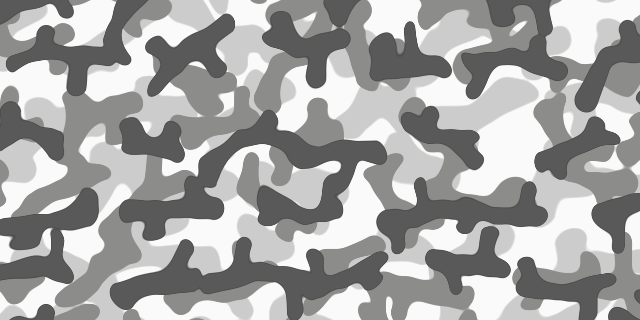
A WebGL 1 fragment shader for this pattern:

```glsl
precision highp float;
// Grey camouflage: three layers of branching blobs over white.
// Each blob is a bent spine with two side arms, built from capsules joined by a
// smooth minimum, scattered on a jittered brick grid and bent by a noise warp.

uniform vec2 u_resolution;

const vec3 WHITE = vec3(0.98);
const vec3 LIGHT = vec3(0.80);
const vec3 LIGHT_RIM = vec3(0.87, 0.87, 0.86);
const vec3 MID = vec3(0.55, 0.55, 0.54);
const vec3 DARK = vec3(0.35);
const vec3 DARK_RIM = vec3(0.30, 0.30, 0.29);

const float DENSITY = 1.22;          // blob units per canvas height
const vec2 CELL = vec2(0.42, 0.27);  // one blob per cell, in blob units
const float RIM_WIDTH = 0.0028;      // in canvas heights

float hash(vec2 p) {
  return fract(sin(dot(p, vec2(127.1, 311.7))) * 43758.5453);
}

float hashRange(vec2 p, float salt, float low, float high) {
  return mix(low, high, hash(p + salt * vec2(7.3, 3.9)));
}

float valueNoise(vec2 p) {
  vec2 i = floor(p);
  vec2 f = fract(p);
  f = f * f * (3.0 - 2.0 * f);
  float bottom = mix(hash(i), hash(i + vec2(1.0, 0.0)), f.x);
  float top = mix(hash(i + vec2(0.0, 1.0)), hash(i + vec2(1.0, 1.0)), f.x);
  return mix(bottom, top, f.y);
}

float smoothMin(float a, float b, float k) {
  float h = max(k - abs(a - b), 0.0) / k;
  return min(a, b) - 0.25 * h * h * k;
}

vec2 direction(float angle) {
  return vec2(cos(angle), sin(angle));
}

// Capsule that swells towards its far end.
float limb(vec2 p, vec2 a, vec2 b, float radius) {
  vec2 ab = b - a;
  float t = clamp(dot(p - a, ab) / dot(ab, ab), 0.0, 1.0);
  return length(p - a - ab * t) - radius * mix(0.82, 1.18, t);
}

// Distance to one blob around the origin; id selects its shape.
float blob(vec2 p, vec2 id, float radius) {
  float tilt = hashRange(id, 1.0, -0.4, 0.65);
  float bend = hashRange(id, 2.0, -0.9, 0.9);
  vec2 rightEnd = direction(tilt) * hashRange(id, 3.0, 0.10, 0.19);
  vec2 leftEnd = -direction(tilt + bend) * hashRange(id, 4.0, 0.10, 0.19);
  float side = hash(id + 5.7) < 0.5 ? -1.0 : 1.0;

  float d = limb(p, vec2(0.0), rightEnd, radius);
  d = smoothMin(d, limb(p, vec2(0.0), leftEnd, radius), 0.04);

  vec2 rootA = rightEnd * hashRange(id, 6.0, 0.2, 0.7);
  vec2 armA = direction(side * hashRange(id, 7.0, 0.8, 1.9));
  armA *= hashRange(id, 8.0, 0.08, 0.14);
  d = smoothMin(d, limb(p, rootA, rootA + armA, radius * 0.85), 0.04);

  vec2 rootB = leftEnd * hashRange(id, 9.0, 0.2, 0.8);
  vec2 armB = direction(-side * hashRange(id, 10.0, 1.2, 2.4));
  armB *= hashRange(id, 11.0, 0.07, 0.13);
  return smoothMin(d, limb(p, rootB, rootB + armB, radius * 0.85), 0.04);
}

// Distance to the nearest blobs of a layer, in canvas heights.
float blobLayer(vec2 p, float seed, float radius) {
  p = p * DENSITY + seed * vec2(0.37, 0.23);
  vec2 warp = vec2(valueNoise(p * 6.0 + seed), valueNoise(p * 6.0 + seed + 31.0));
  p += (warp - 0.5) * 0.075;

  float d = 1.0;
  float baseRow = floor(p.y / CELL.y);
  for (int j = -1; j <= 1; j++) {
    float row = baseRow + float(j);
    float shift = 0.5 * mod(row, 2.0);
    float baseColumn = floor(p.x / CELL.x + shift);
    for (int i = -1; i <= 1; i++) {
      vec2 cell = vec2(baseColumn + float(i), row);
      vec2 id = cell + seed * 17.0;
      vec2 jitter = vec2(hash(id + 2.3), hash(id + 8.1)) - 0.5;
      vec2 center = (cell + vec2(0.5 - shift, 0.5) + jitter * 0.45) * CELL;
      d = smoothMin(d, blob(p - center, id, radius), 0.02);
    }
  }
  return d / DENSITY;
}

// Lays a shape with a thin inner rim over the colour below.
vec3 paint(vec3 below, vec3 fill, vec3 rim, float d, float soft) {
  vec3 ink = mix(fill, rim, smoothstep(-RIM_WIDTH - soft, -RIM_WIDTH + soft, d));
  return mix(ink, below, smoothstep(-soft, soft, d));
}

void main() {
  vec2 p = gl_FragCoord.xy / u_resolution.y;
  float soft = 0.6 / u_resolution.y;

  vec3 color = WHITE;
  color = paint(color, LIGHT, LIGHT_RIM, blobLayer(p, 3.0, 0.051), soft);
  color = paint(color, MID, MID, blobLayer(p, 8.0, 0.037), soft);
  color = paint(color, DARK, DARK_RIM, blobLayer(p, 14.0, 0.033), soft);
  gl_FragColor = vec4(color, 1.0);
}
```
